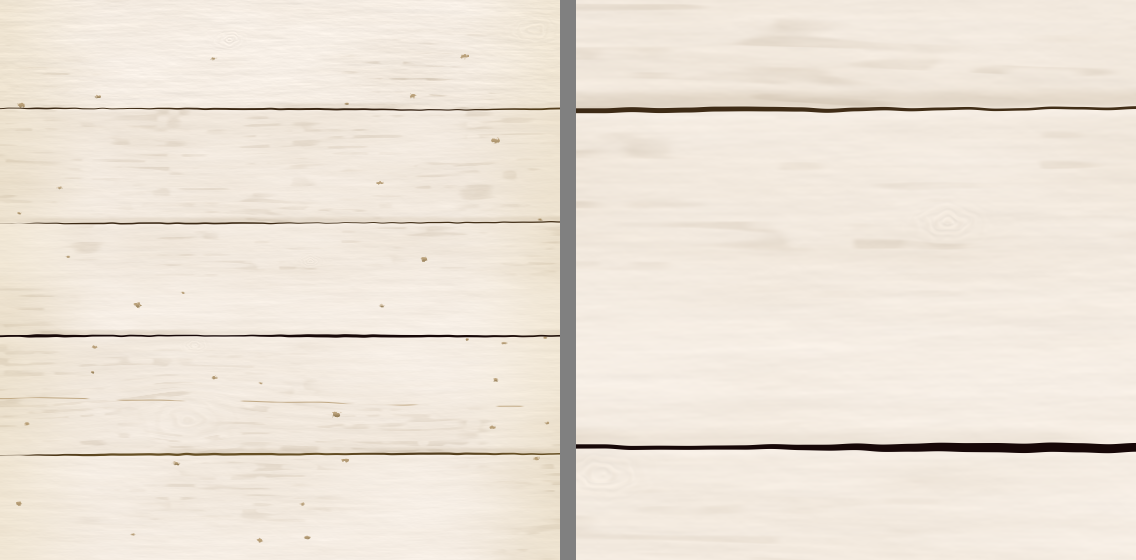
Left: the whole. Right: its middle third, enlarged.
Reproduce this texture procedurally as a WebGL 2 fragment shader.

```glsl
#version 300 es
precision highp float;
// Five whitewashed horizontal planks, separated by four thin uneven dark seams.
// Stretched noise, bent around a few knots, gives the grain relief;
// hashed cells scatter small ochre paint chips, and one plank has a fine crack.
uniform vec2 u_resolution;
out vec4 fragColor;

const vec3 PAINT = vec3(0.968, 0.937, 0.902);
const vec3 SHADE = vec3(0.915, 0.872, 0.815);
const vec3 EDGE_TINT = vec3(0.975, 0.965, 0.925);
const vec3 WORN = vec3(0.78, 0.72, 0.64);
const vec3 BARE_WOOD = vec3(0.69, 0.58, 0.41);
const vec3 GAP_OLIVE = vec3(0.40, 0.31, 0.14);
const vec3 GAP_DARK = vec3(0.09, 0.03, 0.03);
const int SEAMS = 4;
const float SEAM_Y[SEAMS] = float[](0.190, 0.401, 0.603, 0.806);
const float SEAM_HALF[SEAMS] = float[](0.0016, 0.0025, 0.0011, 0.0014);
const float SEAM_DEPTH[SEAMS] = float[](0.15, 1.0, 0.55, 0.4);
const int KNOTS = 5;
const vec3 KNOT[KNOTS] = vec3[](   // x, y, size
    vec3(0.335, 0.250, 0.036), vec3(0.350, 0.385, 0.010), vec3(0.955, 0.948, 0.017),
    vec3(0.410, 0.930, 0.012), vec3(0.555, 0.535, 0.009));
const float CHIP_CELLS = 14.0;
const float CHIP_CHANCE = 0.16;
const float RELIEF = 0.17;

float hash(vec2 p) { return fract(sin(dot(p, vec2(127.1, 311.7))) * 43758.5453); }

float noise(vec2 p) {
    vec2 i = floor(p), f = fract(p);
    f = f * f * (3.0 - 2.0 * f);
    return mix(mix(hash(i), hash(i + vec2(1, 0)), f.x),
               mix(hash(i + vec2(0, 1)), hash(i + vec2(1, 1)), f.x), f.y);
}

float fbm(vec2 p) {
    float sum = 0.0, amp = 0.5;
    for (int i = 0; i < 4; i++) {
        sum += amp * noise(p);
        p = p * 2.03 + 17.3;
        amp *= 0.5;
    }
    return sum / 0.9375;
}

// Grain coordinates: wavy along the plank, swollen around knots; z holds knot rings.
vec3 grainSpace(vec2 p, float plank) {
    float v = p.y + 0.022 * (noise(p * vec2(3.0, 7.0) + plank * 9.0) - 0.5);
    float rings = 0.0;
    for (int i = 0; i < KNOTS; i++) {
        vec2 d = (p - KNOT[i].xy) / (KNOT[i].z * vec2(1.7, 1.0));
        float fall = exp(-0.7 * dot(d, d));
        float r = length(d) + 0.35 * noise(d * 2.5 + float(i));
        v -= KNOT[i].z * 0.8 * d.y * fall;
        rings += fall * sin(r * 13.0);
    }
    return vec3(p.x, v + plank * 3.7, rings);
}

float reliefHeight(vec2 p, float plank) {
    vec3 g = grainSpace(p, plank);
    float rough = 0.45 * fbm(p * vec2(38.0, 75.0));
    return 0.6 * fbm(g.xy * vec2(9.0, 85.0)) + rough + 0.12 * g.z;
}

// Coverage of a line with the given half width at signed distance d.
float lineMask(float d, float halfWidth, float px) {
    return clamp((halfWidth - abs(d)) / px + 0.5, 0.0, 1.0) * min(1.0, 2.5 * halfWidth / px);
}

void main() {
    vec2 p = gl_FragCoord.xy / u_resolution;
    float px = 1.0 / min(u_resolution.x, u_resolution.y);

    // Seams: distance to each, and the number of the plank in between
    float plank = 0.0, gap = 0.0, bevel = 0.0, lip = 0.0;
    vec3 gapColor = GAP_OLIVE;
    for (int i = 0; i < SEAMS; i++) {
        float id = float(i);
        float bend = 0.005 * (noise(vec2(p.x * 2.5, id * 7.0)) - 0.5);
        float nick = 0.0014 * (noise(vec2(p.x * 60.0, id)) - 0.5);
        float d = p.y - SEAM_Y[i] - bend - nick;
        float swell = 0.45 + 0.9 * noise(vec2(p.x * 5.0, id + 31.0));
        float cover = lineMask(d, SEAM_HALF[i] * swell * mix(0.5, 1.0, smoothstep(0.03, 0.07, p.x)), px);
        float depth = SEAM_DEPTH[i] + 0.6 * (noise(vec2(p.x * 4.0, id + 5.0)) - 0.4);
        gapColor = mix(gapColor, mix(GAP_OLIVE, GAP_DARK, clamp(depth, 0.0, 1.0)), step(0.001, cover));
        gap = max(gap, cover);
        float worn = smoothstep(0.4, 0.75, noise(vec2(p.x * 5.0, id * 4.0 + 2.0)));
        bevel += worn * smoothstep(0.0, 0.003, d) * smoothstep(0.014, 0.006, d);
        lip += smoothstep(-0.008, -0.003, d) * step(d, 0.0);
        plank += step(0.0, d);
    }

    // Painted grain, lit from above
    vec3 g = grainSpace(p, plank);
    float slope = reliefHeight(p, plank) - reliefHeight(p + vec2(0.0006, 0.0018), plank);
    float patches = fbm(p * vec2(4.0, 9.0) + plank * 5.0);
    float coarse = mix(0.75, 1.3, step(3.5, plank));
    float fibre = smoothstep(0.60, 0.82, noise(g.xy * vec2(13.0, 170.0)));
    fibre *= smoothstep(0.42, 0.68, patches) * smoothstep(0.25, 0.6, noise(p * vec2(45.0, 90.0)));
    float tone = 0.28 + 1.1 * (patches - 0.5) + 0.35 * (fbm(g.xy * vec2(7.0, 110.0)) - 0.5);
    vec3 color = mix(PAINT, SHADE, clamp(tone + 0.35 * bevel - 0.3 * lip, 0.0, 1.0));
    color = mix(color, WORN, 0.38 * coarse * fibre + 0.10 * max(g.z, 0.0) + 0.22 * bevel);
    color += RELIEF * coarse * clamp(slope, -0.35, 0.3);
    float side = smoothstep(0.30, 0.52, abs(p.x - 0.5));
    color *= mix(vec3(1.0), EDGE_TINT, side);

    // Fine broken crack along the second plank
    float crackY = 0.282 - 0.016 * (p.x - 0.5) + 0.004 * (noise(vec2(p.x * 14.0, 3.0)) - 0.5);
    float broken = smoothstep(0.35, 0.65, noise(vec2(p.x * 22.0, 8.0)));
    color = mix(color, BARE_WOOD, 0.75 * broken * lineMask(p.y - crackY, 0.0009, px));

    // Scattered chips of bare wood with a darker lower rim
    vec2 cell = floor(p * CHIP_CELLS);
    vec2 center = 0.3 + 0.4 * vec2(hash(cell + 3.1), hash(cell + 8.7));
    vec2 q = (fract(p * CHIP_CELLS) - center) / CHIP_CELLS;
    float radius = mix(0.002, 0.0055, pow(hash(cell + 5.5), 2.0));
    float ragged = radius * 1.1 * (noise(p * 330.0) - 0.5);
    float chipDist = length(q * vec2(0.75, 1.25)) - radius + ragged;
    float chip = step(hash(cell + 1.3), CHIP_CHANCE) * smoothstep(px, -px, chipDist);
    vec3 chipColor = mix(BARE_WOOD, GAP_OLIVE, 0.7 * smoothstep(0.5, -0.5, q.y / radius) * hash(cell));
    color = mix(color, chipColor, 0.85 * chip);

    color = mix(color, gapColor, gap);
    fragColor = vec4(clamp(color, 0.0, 1.0), 1.0);
}
```
